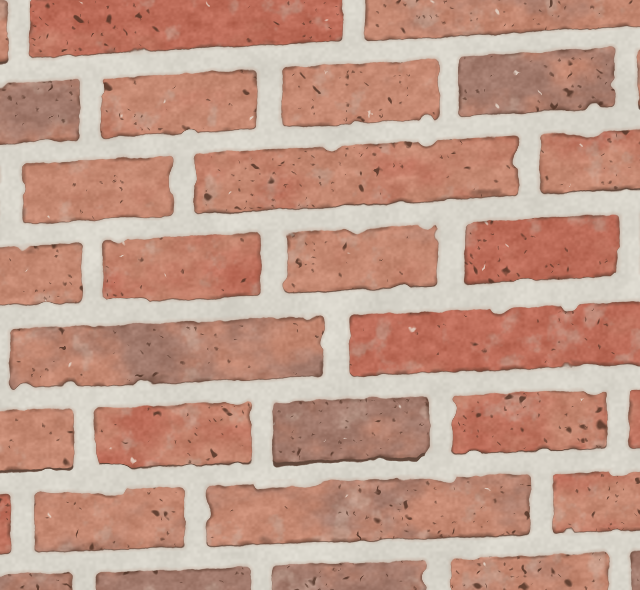
This texture is drawn by a Shadertoy shader. Its source:

```glsl
const vec3 MORTAR = vec3(0.85, 0.835, 0.795);
const vec3 PALE   = vec3(0.76, 0.65, 0.59);
const vec3 ORANGE = vec3(0.77, 0.535, 0.445);
const vec3 RED    = vec3(0.735, 0.42, 0.345);
const vec3 BROWN  = vec3(0.63, 0.475, 0.42);
const vec3 DARK   = vec3(0.30, 0.19, 0.14);

const float COURSE_HEIGHT = 0.1283;
const float COURSE_TOP = -0.0163;
const float JOINT = 0.0325;
// Left-hand joint of each course
const float COURSE_START[8] = float[8](0.029, 0.143, 0.017, 0.147, 0.0, 0.129, 0.034, 0.130);

struct Brick { vec2 local; vec2 halfSize; vec2 id; };

float hash(vec2 p) {
    vec3 q = fract(p.xyx * 0.1031);
    q += dot(q, q.yzx + 33.33);
    return fract((q.x + q.y) * q.z);
}

float noise(vec2 p) {
    vec2 i = floor(p), f = fract(p);
    f = f * f * (3.0 - 2.0 * f);
    return mix(mix(hash(i), hash(i + vec2(1, 0)), f.x),
               mix(hash(i + vec2(0, 1)), hash(i + vec2(1, 1)), f.x), f.y);
}

float fbm(vec2 p) {
    float sum = 0.0, amp = 0.5;
    for (int i = 0; i < 4; i++) {
        sum += amp * noise(p);
        p = p * 2.03 + 17.7;
        amp *= 0.5;
    }
    return sum / 0.9375;
}

float roundBox(vec2 p, vec2 halfSize, float radius) {
    vec2 q = abs(p) - halfSize + radius;
    return length(max(q, 0.0)) + min(max(q.x, q.y), 0.0) - radius;
}

float cover(float d, float soft) {
    return 1.0 - smoothstep(-soft, soft, d);
}

// Courses alternate: headers, paired stretchers, headers, header plus stretcher
Brick findBrick(vec2 p) {
    float row = floor((p.y - COURSE_TOP) / COURSE_HEIGHT);
    int kind = int(mod(row, 4.0));
    float period = kind == 0 ? 2.0 : kind == 2 ? 3.0 : 1.0;
    float unit = kind == 0 ? 0.263 : kind == 2 ? 0.270 : 0.279;
    float start = COURSE_START[int(mod(row, 8.0))];

    float n = floor((p.x - start) / unit);
    float m = mod(n, period);
    bool header = kind != 0 && m < 0.5;
    float first = n - m + (kind == 2 && !header ? 1.0 : 0.0);
    float span = header ? 1.0 : 2.0;

    vec2 id = vec2(first + 11.0, row + 5.0);
    vec2 center = vec2(start + (first + 0.5 * span) * unit,
                       COURSE_TOP + (row + 0.5) * COURSE_HEIGHT);
    vec2 jitter = vec2(hash(id + 3.1), hash(id + 8.7)) - 0.5;
    vec2 halfSize = 0.5 * (vec2(span * unit, COURSE_HEIGHT) - JOINT);
    return Brick(p - center - jitter * vec2(0.006, 0.003),
                 halfSize - 0.003 * hash(id + 5.3), id);
}

// Scattered, tilted ragged spots, one at most per cell
float spots(vec2 p, float scale, float density, float soft, float seed) {
    vec2 g = p * scale + 0.35 * (noise(p * scale * 3.0) - 0.5);
    vec2 cell = floor(g);
    vec2 key = cell + seed;
    vec2 q = fract(g) - mix(vec2(0.35), vec2(0.65), vec2(hash(key + 1.3), hash(key + 7.9)));
    float angle = 3.14 * hash(key + 4.4);
    q = mat2(cos(angle), -sin(angle), sin(angle), cos(angle)) * q;
    q.y *= mix(1.0, 2.8, hash(key + 2.2));
    float radius = mix(0.1, 0.28, hash(key + 6.1));
    return step(hash(key), density) * cover(length(q) - radius, soft * scale + 0.06);
}

vec3 mortarColor(vec2 p) {
    vec3 c = MORTAR + 0.07 * (fbm(p * 22.0) - 0.5);
    return c + 0.04 * (noise(p * 190.0) - 0.5);
}

vec3 brickColor(vec2 p, vec2 id, float d, float soft) {
    vec2 q = p + id * 1.7;
    float tone = hash(id) + 0.65 * (fbm(q * vec2(13.0, 19.0)) - 0.5);
    vec3 c = mix(RED, ORANGE, smoothstep(0.1, 0.5, tone));
    c = mix(c, BROWN, smoothstep(0.68, 0.98, tone));
    c = mix(c, PALE, 0.5 * smoothstep(0.58, 0.8, fbm(q * 30.0 + 9.0)));
    c += 0.13 * (fbm(q * vec2(45.0, 70.0)) - 0.5) + 0.05 * (noise(q * 230.0) - 0.5);

    // Pits gather in worn patches
    float wear = smoothstep(0.35, 0.7, noise(q * 9.0 + 2.0));
    float pits = max(spots(q, 42.0, 0.04 + 0.16 * wear, soft, 12.0),
                     0.75 * spots(q, 95.0, 0.04 + 0.14 * wear, soft, 37.0));
    c = mix(c, DARK, 0.8 * pits);
    c = mix(c, vec3(0.91, 0.86, 0.81), 0.8 * spots(q, 60.0, 0.018, soft, 71.0));

    // Grimy rim
    float rim = smoothstep(-0.007, 0.0, d) * smoothstep(0.3, 0.8, noise(q * 55.0));
    return mix(c, DARK, 0.5 * rim);
}

void mainImage(out vec4 fragColor, in vec2 fragCoord) {
    vec2 p = vec2(fragCoord.x, iResolution.y - fragCoord.y) / iResolution.x;
    float soft = max(0.8 / iResolution.x, 0.0014);

    // Courses climb to the right, less steeply lower down
    p.y += p.x * mix(0.056, 0.037, smoothstep(0.3, 0.62, p.y));
    Brick b = findBrick(p);

    // Ragged outline with occasional chips
    float ragged = 0.007 * (fbm(p * 48.0) - 0.5)
                 + 0.008 * smoothstep(0.72, 0.95, noise(p * 27.0 + 4.0));
    float d = roundBox(b.local, b.halfSize, 0.007) + ragged;

    // Shadow beneath the lower edge
    float drop = mix(0.001, 0.009, pow(hash(b.id + 2.6), 4.0)) * mix(0.5, 1.2, noise(p * 14.0));
    float shadow = cover(roundBox(b.local - vec2(0.0, drop), b.halfSize, 0.006) + ragged, soft);

    vec3 color = mortarColor(p);
    color = mix(color, PALE, 0.5 * cover(d - 0.003, 0.004));
    color = mix(color, DARK, 0.85 * shadow);
    color = mix(color, brickColor(p, b.id, d, soft), cover(d, soft));
    fragColor = vec4(clamp(color, 0.0, 1.0), 1.0);
}
```
